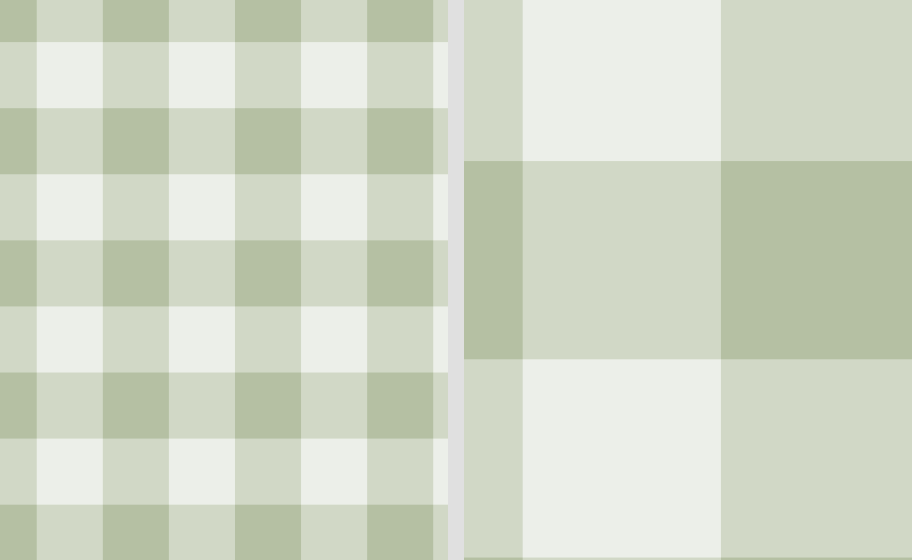
Left, the full canvas; right, a detail of the centre.
This pattern is drawn by a WebGL 2 fragment shader. Its source:

```glsl
#version 300 es
precision highp float;
// Sage gingham check: equal vertical and horizontal bands on a pale ground.
// Each axis gives a smooth 0..1 band coverage; the number of bands crossing
// at a point (none, one or two) selects the pale, middle or deep tone.

#define PERIOD 0.2360                   // one band plus one gap, in canvas heights
#define BAND_START vec2(0.1836, 0.2168) // left and lower edge of one band
#define BAND_SHARE 0.5                  // part of the period that is band
#define PALE vec3(0.925, 0.938, 0.912)
#define MIDDLE vec3(0.820, 0.848, 0.778)
#define DEEP vec3(0.710, 0.754, 0.640)

uniform vec2 u_resolution;
out vec4 fragColor;

// Coverage of the repeating band along each axis, with a one-pixel soft edge.
vec2 bandCoverage(vec2 position, float pixel) {
    vec2 phase = (position - BAND_START) / PERIOD - 0.5 * BAND_SHARE;
    vec2 fromCentre = abs(fract(phase + 0.5) - 0.5);
    vec2 edgeDistance = (fromCentre - 0.5 * BAND_SHARE) * PERIOD;
    return clamp(0.5 - edgeDistance / pixel, 0.0, 1.0);
}

void main() {
    float pixel = 1.0 / u_resolution.y;
    vec2 band = bandCoverage(gl_FragCoord.xy * pixel, pixel);

    // Blend across the columns first, then across the rows.
    vec3 gapRow = mix(PALE, MIDDLE, band.x);
    vec3 bandRow = mix(MIDDLE, DEEP, band.x);
    fragColor = vec4(mix(gapRow, bandRow, band.y), 1.0);
}
```
